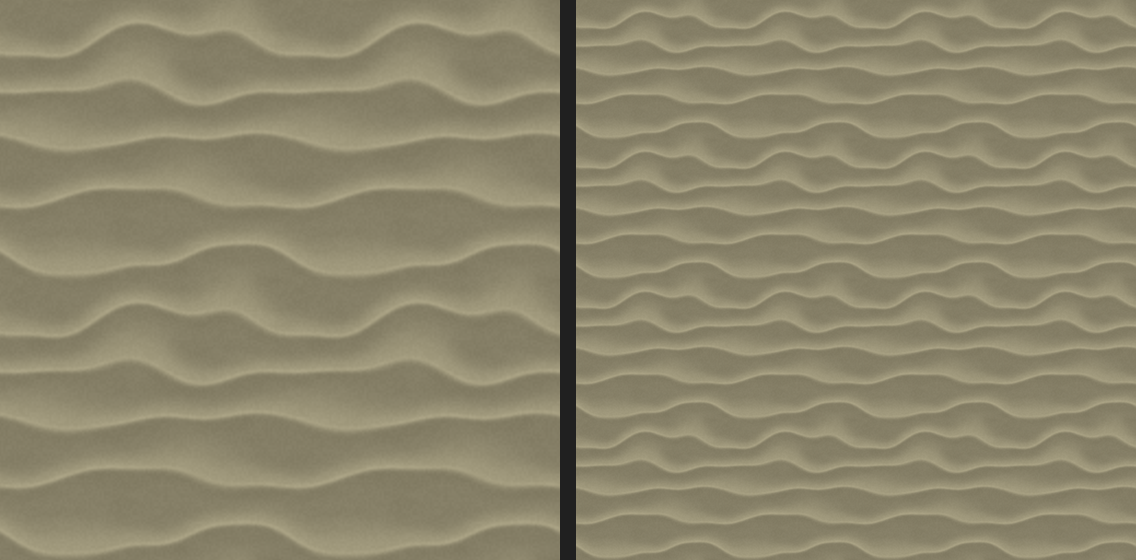
Left, the tile; right, the same tile 2 across and 2 down.
Reproduce this texture procedurally as a Shadertoy shader.

```glsl
// Wind-rippled sand: soft wavy ridges, lit above each crest, tiling seamlessly.

const float REPEATS = 2.0;                     // tiles across and down
const int RIDGES = 5;                          // crests in one tile
const float TAU = 6.2831853;

const vec3 TROUGH_COLOR = vec3(0.520, 0.495, 0.400);
const vec3 SLOPE_COLOR = vec3(0.640, 0.612, 0.497);
const vec3 CREST_COLOR = vec3(0.685, 0.655, 0.535);

const float GLOW_WIDTH = 0.043;                // lit slope above a crest
const float PATCH_WIDTH = 0.055;               // extra width in the broad patches
const float LEE_WIDTH = 0.012;                 // falloff below a crest
const float LINE_WIDTH = 0.007;
const float LINE_STRENGTH = 0.55;
const float SHADE = 0.012;                     // darkening in the lee
const float GRAIN = 0.022;
const float GRAIN_CELLS = 128.0;
const float MOTTLE = 0.014;
const vec2 MOTTLE_CELLS = vec2(14.0, 30.0);

// Each crest is a sum of four harmonics, in thousandths of a tile.
const vec4 HARMONICS = vec4(1.0, 2.0, 3.0, 4.0);
const float BASE_HEIGHT[RIDGES] = float[](0.863, 0.678, 0.504, 0.300, 0.075);
const float PATCH_CENTER[RIDGES] = float[](0.85, 0.49, 0.19, 0.74, 0.25);
const vec4 COS_WAVE[RIDGES] = vec4[](
    vec4(-43, 9, -12, -3), vec4(-14, 20, -8, 0), vec4(7, 12, 1, -1),
    vec4(-37, 1, 5, -1), vec4(24, 5, 1, 4));
const vec4 SIN_WAVE[RIDGES] = vec4[](
    vec4(-35, -16, 6, 3), vec4(22, -9, -2, -1), vec4(-22, -1, -3, 1),
    vec4(6, -2, -5, -1), vec4(-47, -15, 1, -2));

float hash(vec2 p) {
    vec3 q = fract(vec3(p.xyx) * 0.1031);
    q += dot(q, q.yzx + 33.33);
    return fract((q.x + q.y) * q.z);
}

// Value noise that wraps after the given number of cells.
float wrapNoise(vec2 uv, vec2 cells) {
    vec2 p = uv * cells;
    vec2 cell = floor(p);
    vec2 f = fract(p);
    f = f * f * (3.0 - 2.0 * f);
    vec2 lo = mod(cell, cells);
    vec2 hi = mod(cell + 1.0, cells);
    return mix(mix(hash(lo), hash(vec2(hi.x, lo.y)), f.x),
               mix(hash(vec2(lo.x, hi.y)), hash(hi), f.x), f.y);
}

// Signed distance to a crest, positive above it, wrapped vertically.
float crestDistance(vec2 uv, int i) {
    vec4 c = cos(HARMONICS * TAU * uv.x);
    vec4 s = sin(HARMONICS * TAU * uv.x);
    vec4 a = COS_WAVE[i] * 0.001;
    vec4 b = SIN_WAVE[i] * 0.001;
    float crest = BASE_HEIGHT[i] + dot(a, c) + dot(b, s);
    float slope = TAU * dot(HARMONICS, b * c - a * s);
    float rise = fract(uv.y - crest + 0.5) - 0.5;
    return rise * inversesqrt(1.0 + slope * slope);
}

void mainImage(out vec4 fragColor, in vec2 fragCoord) {
    vec2 uv = fract(fragCoord / iResolution.xy * REPEATS);

    // Gather light from every ridge
    float glow = 0.0;
    float line = 0.0;
    float shade = 0.0;
    for (int i = 0; i < RIDGES; i++) {
        float d = crestDistance(uv, i);
        float broad = pow(0.5 + 0.5 * cos(TAU * (uv.x - PATCH_CENTER[i])), 3.0);
        float width = d > 0.0 ? GLOW_WIDTH + PATCH_WIDTH * broad
                              : LEE_WIDTH * (1.0 + 0.6 * broad);
        glow = max(glow, exp(-d * d / (width * width)));
        line = max(line, exp(-d * d / (LINE_WIDTH * LINE_WIDTH)) * (1.0 - 0.4 * broad));
        shade = max(shade, smoothstep(0.0, -0.02, d) * smoothstep(-0.09, -0.02, d));
    }

    // Sand colour, then mottling and grain
    vec3 color = mix(TROUGH_COLOR, SLOPE_COLOR, glow * 0.9);
    color = mix(color, CREST_COLOR, line * LINE_STRENGTH);
    color -= SHADE * shade * (1.0 - glow);
    color += MOTTLE * (wrapNoise(uv, MOTTLE_CELLS) - 0.5);
    color += GRAIN * (wrapNoise(uv, vec2(GRAIN_CELLS)) - 0.5);
    fragColor = vec4(color, 1.0);
}
```
